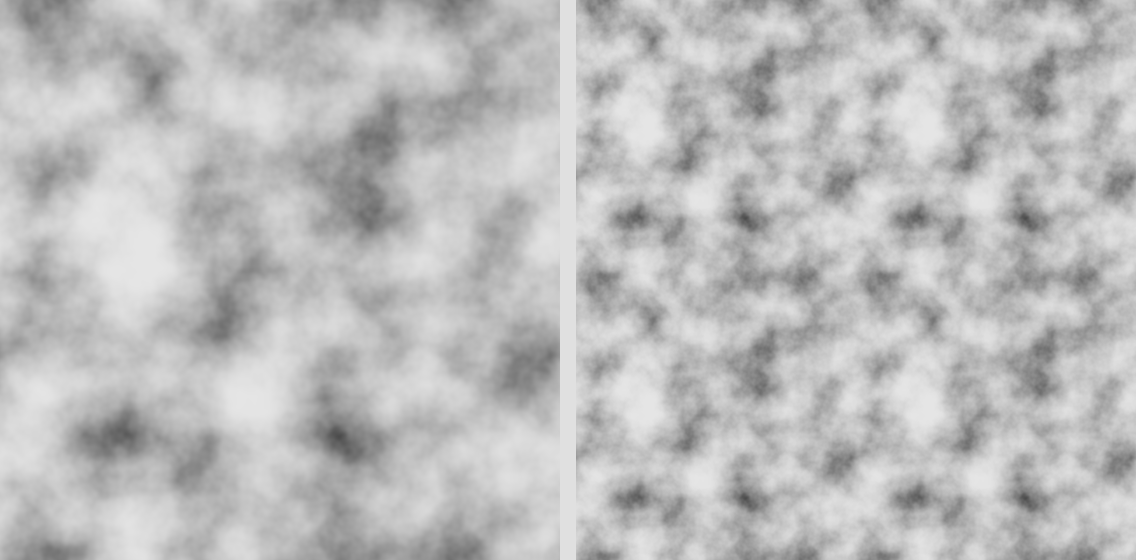
Left, the tile; right, the same tile 2 across and 2 down.
Give the GLSL for this texture, as a three.js fragment shader.

```glsl
varying vec2 vUv;

const float TAU = 6.2831853;
const int OCTAVES = 5;
const float BASE_REPEATS = 5.0;
const float GAIN = 0.5;
const float MID_GREY = 0.75;
const float CONTRAST = 0.385;
const float SHADOW_SKEW = 0.25;

float hash(vec2 cell, float seed) {
  vec3 q = fract(vec3(cell.xyx) * vec3(0.1031, 0.1030, 0.0973) + seed * 0.137);
  q += dot(q, q.yzx + 33.33);
  return fract((q.x + q.y) * q.z);
}

// Dot product of a wrapped corner's random unit gradient with its offset
float cornerSlope(vec2 cell, vec2 offset, float period, float seed) {
  float angle = TAU * hash(mod(cell, period), seed);
  return dot(vec2(cos(angle), sin(angle)), offset);
}

// Gradient noise that repeats every period cells
float tiledNoise(vec2 p, float period, float seed) {
  vec2 cell = floor(p);
  vec2 f = p - cell;
  vec2 blend = f * f * f * (f * (f * 6.0 - 15.0) + 10.0);
  vec2 right = vec2(1.0, 0.0);
  vec2 up = vec2(0.0, 1.0);
  float low = mix(cornerSlope(cell, f, period, seed),
                  cornerSlope(cell + right, f - right, period, seed), blend.x);
  float high = mix(cornerSlope(cell + up, f - up, period, seed),
                   cornerSlope(cell + 1.0, f - 1.0, period, seed), blend.x);
  return mix(low, high, blend.y);
}

// Octaves are shifted so that their lattice points do not line up
float cloudField(vec2 uv, float repeats, float gain) {
  float sum = 0.0;
  float amplitude = 1.0;
  float period = repeats;
  for (int i = 0; i < OCTAVES; i++) {
    float seed = float(i) + 1.0;
    vec2 shift = seed * vec2(0.37, 0.71);
    sum += amplitude * tiledNoise(uv * period + shift, period, seed);
    amplitude *= gain;
    period *= 2.0;
  }
  return sum;
}

// Soft highlights and deeper shadows
float cloudTone(float height, float middle, float contrast, float skew) {
  return middle + contrast * height - skew * height * height;
}

void main() {
  float height = cloudField(vUv, BASE_REPEATS, GAIN);
  float grey = cloudTone(height, MID_GREY, CONTRAST, SHADOW_SKEW);
  gl_FragColor = vec4(vec3(clamp(grey, 0.0, 1.0)), 1.0);
}
```
